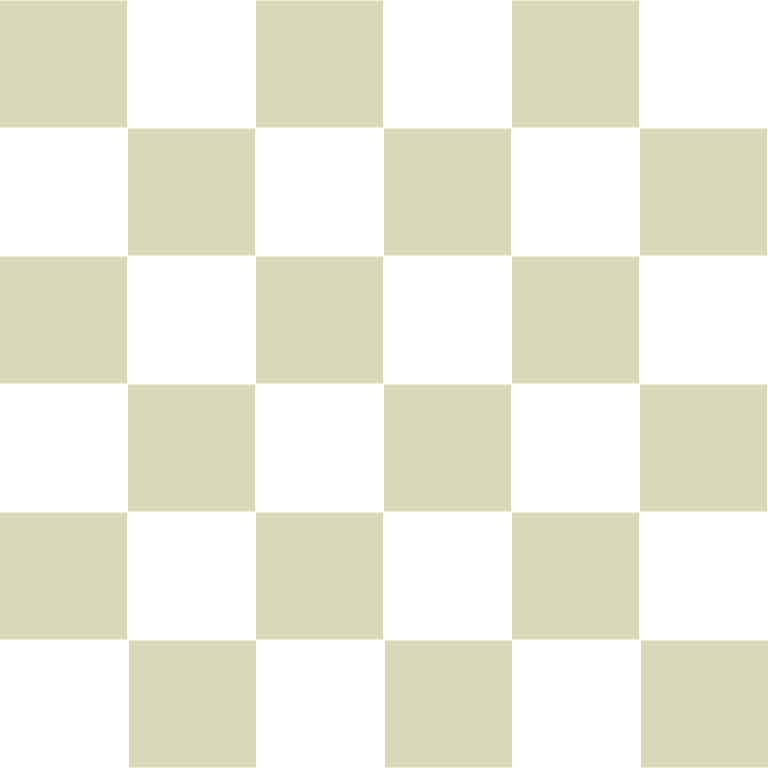
A Shadertoy shader for this pattern:

```glsl
#define CELLS 6.0
#define SQUARE_SIZE 0.992
#define SQUARE_CENTER vec2(0.496, 0.5)
#define BOTTOM_ROW_SHIFT 0.008
#define SAGE vec3(0.847, 0.843, 0.722)
#define WHITE vec3(1.0)

// Coverage of a square repeated every two cells on both axes
float squareLattice(vec2 p, vec2 center, vec2 pixel) {
    vec2 local = mod(p - center + 1.0, 2.0) - 1.0;
    vec2 edge = 0.5 * SQUARE_SIZE - abs(local);
    vec2 cover = clamp(edge / pixel + 0.5, 0.0, 1.0);
    return cover.x * cover.y;
}

void mainImage(out vec4 fragColor, in vec2 fragCoord) {
    vec2 p = fragCoord / iResolution.xy * CELLS;
    vec2 pixel = CELLS / iResolution.xy;

    // The bottom row sits slightly to the right
    p.x -= BOTTOM_ROW_SHIFT * (1.0 - step(1.0, p.y));

    // Two diagonal lattices form the checkerboard
    float evenColumns = squareLattice(p, SQUARE_CENTER + vec2(0.0, 1.0), pixel);
    float oddColumns = squareLattice(p, SQUARE_CENTER + vec2(1.0, 0.0), pixel);
    float checker = max(evenColumns, oddColumns);

    fragColor = vec4(mix(WHITE, SAGE, checker), 1.0);
}
```
